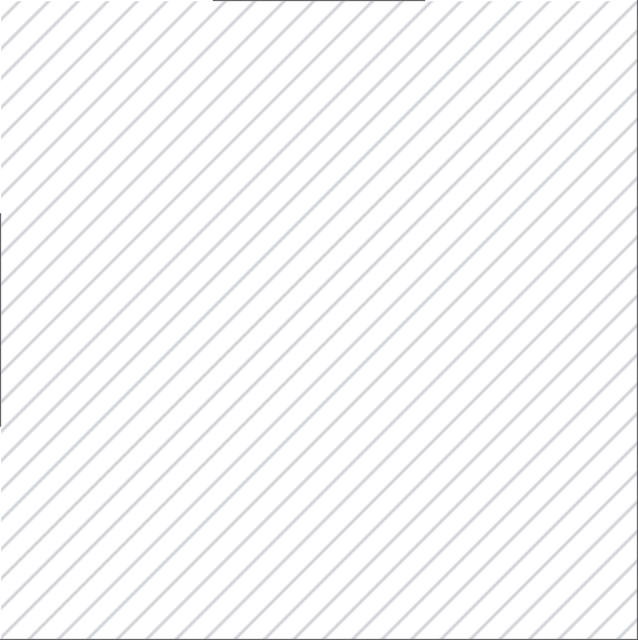
Give the GLSL for this pattern, as a Shadertoy shader.

```glsl
// Distance to the nearest rising 45 degree line, in canvas heights
float diagonalDistance(vec2 p, float spacing) {
    float phase = (p.x - p.y + 0.002) / spacing;
    return abs(fract(phase + 0.5) - 0.5) * spacing * sqrt(0.5);
}

// Coverage of a thin rule lying against an edge
float edgeRule(float distToEdge, float pixel) {
    return 1.0 - smoothstep(-0.5, 0.5, (distToEdge - 0.00195) / pixel);
}

// One inside the middle third of a side
float middleThird(float t, float pixel) {
    return smoothstep(-0.5, 0.5, (1.0 / 6.0 - abs(t - 0.5)) / pixel);
}

void mainImage(out vec4 fragColor, in vec2 fragCoord) {
    float pixel = 1.0 / iResolution.y;
    vec2 p = fragCoord * pixel;
    vec2 uv = fragCoord / iResolution.xy;
    vec2 farSide = iResolution.xy * pixel - p;

    // Soft-edged stripe, never sharper than one pixel
    float outer = max(0.0047, pixel);
    float stripe = 1.0 - smoothstep(-0.0002, outer, diagonalDistance(p, 0.046));

    // Blank margin along the left and top
    float left = edgeRule(p.x, pixel);
    float top = edgeRule(farSide.y, pixel);
    stripe *= (1.0 - left) * (1.0 - top);

    // Full rules at right and bottom, short ones at left and top
    float fullRules = max(edgeRule(farSide.x, pixel), edgeRule(p.y, pixel));
    float shortRules = max(left * middleThird(uv.y, pixel), top * middleThird(uv.x, pixel));

    vec3 color = mix(vec3(1.0), vec3(0.815, 0.82, 0.838), stripe);
    color = mix(color, vec3(0.4), max(fullRules, shortRules));
    fragColor = vec4(color, 1.0);
}
```
